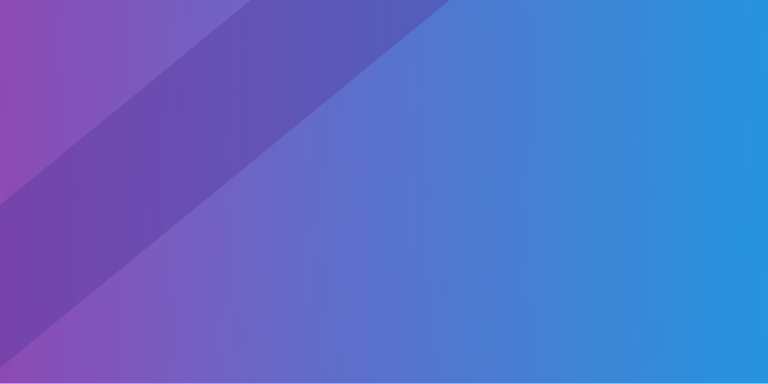
This background is drawn by a Shadertoy shader. Its source:

```glsl
const vec3 ORCHID = vec3(0.550, 0.292, 0.708);
const vec3 VIOLET = vec3(0.462, 0.372, 0.757);
const vec3 PERIWINKLE = vec3(0.347, 0.448, 0.803);
const vec3 AZURE = vec3(0.250, 0.515, 0.832);
const vec3 SKY = vec3(0.145, 0.580, 0.875);
const vec3 BAND_TINT = vec3(0.325, 0.210, 0.605);
const vec3 RIM_LIGHT = vec3(0.860, 0.890, 0.960);

float hash(vec2 cell) {
    return fract(sin(dot(cell, vec2(12.9898, 78.233))) * 43758.5453);
}

// Smooth two-dimensional value noise
float noise(vec2 p) {
    vec2 cell = floor(p);
    vec2 f = smoothstep(0.0, 1.0, p - cell);
    float lower = mix(hash(cell), hash(cell + vec2(1.0, 0.0)), f.x);
    float upper = mix(hash(cell + vec2(0.0, 1.0)), hash(cell + 1.0), f.x);
    return mix(lower, upper, f.y);
}

// Five evenly spaced colour stops, t from 0 to 1
vec3 horizontalGradient(float t) {
    float s = t * 4.0;
    vec3 color = mix(ORCHID, VIOLET, clamp(s, 0.0, 1.0));
    color = mix(color, PERIWINKLE, clamp(s - 1.0, 0.0, 1.0));
    color = mix(color, AZURE, clamp(s - 2.0, 0.0, 1.0));
    return mix(color, SKY, clamp(s - 3.0, 0.0, 1.0));
}

// Coverage of a sloped strip between two heights on the left edge
float diagonalBand(vec2 p, float slope, float low, float high, float blur) {
    float halfWidth = 0.5 * (high - low);
    float offset = p.y - slope * p.x - 0.5 * (low + high);
    float dist = (abs(offset) - halfWidth) / sqrt(1.0 + slope * slope);
    return 1.0 - smoothstep(-blur, blur, dist);
}

void mainImage(out vec4 fragColor, in vec2 fragCoord) {
    vec2 uv = fragCoord / iResolution.xy;
    vec2 p = vec2(uv.x * 2.0, uv.y);
    float pixel = 1.0 / iResolution.y;

    // Base gradient with barely visible mottling
    vec3 color = horizontalGradient(uv.x);
    color += 0.003 * (noise(p * vec2(24.0, 8.0)) - 0.5);

    // Translucent diagonal band
    float band = diagonalBand(p, 0.818, 0.042, 0.466, 0.9 * pixel);
    color = mix(color, BAND_TINT, 0.38 * band);

    // Thin pale line along the bottom
    float rim = 1.0 - smoothstep(-0.5 * pixel, 0.5 * pixel, p.y - 0.0020);
    color = mix(color, RIM_LIGHT, 0.6 * rim);

    fragColor = vec4(color, 1.0);
}
```
